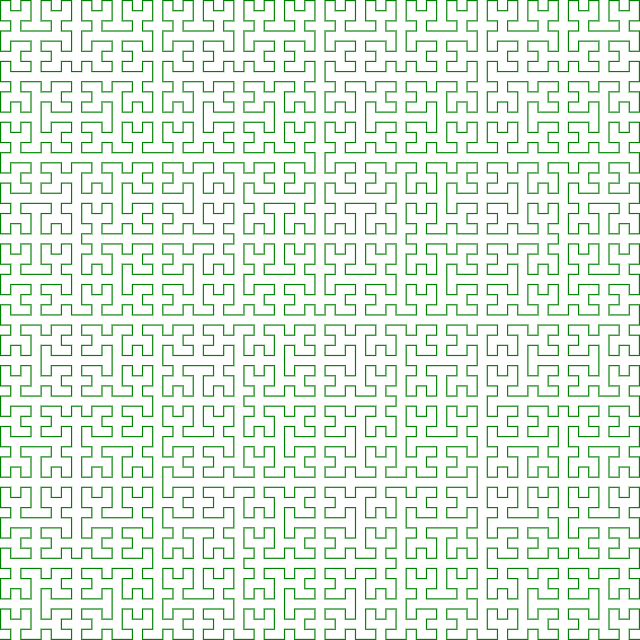
A three.js fragment shader for this pattern:

```glsl
// Thin green space-filling Hilbert curve on a white ground.
varying vec2 vUv;

const int ORDER = 6;              // levels of recursion
const float SIDE = 64.0;          // points per side, 2^ORDER
const float LINE_WIDTH = 0.0018;  // in canvas widths
const vec3 LINE_COLOR = vec3(0.0, 0.5, 0.0);
const vec3 GROUND_COLOR = vec3(1.0);

// Position along the curve of a lattice point, from 0 to SIDE * SIDE - 1.
float hilbertIndex(vec2 point) {
  float index = 0.0;
  float size = SIDE;
  for (int level = 0; level < ORDER; level++) {
    size *= 0.5;
    vec2 quadrant = step(size, point);
    point -= quadrant * size;
    index = index * 4.0 + mix(quadrant.y, 3.0 - quadrant.y, quadrant.x);
    // The lower quadrants are transposed, the right one also turned around.
    if (quadrant.y < 0.5) {
      if (quadrant.x > 0.5) point = size - 1.0 - point;
      point = point.yx;
    }
  }
  return index;
}

// Chebyshev distance to the segment from 0 to end, which gives square joins.
float segmentDistance(vec2 p, vec2 end) {
  vec2 offset = abs(p - end * clamp(dot(p, end), 0.0, 1.0));
  return max(offset.x, offset.y);
}

// Share of a pixel covered by a line at the given distance.
float lineCoverage(float dist, float halfWidth, float pixel) {
  float far = clamp(dist + 0.5 * pixel, -halfWidth, halfWidth);
  float near = clamp(dist - 0.5 * pixel, -halfWidth, halfWidth);
  return (far - near) / pixel;
}

void main() {
  // Lattice units, with the outermost lines kept inside the canvas.
  float scale = (SIDE - 1.0) / (1.0 - LINE_WIDTH);
  vec2 p = (vUv - 0.5 * LINE_WIDTH) * scale;
  vec2 node = clamp(floor(p + 0.5), 0.0, SIDE - 1.0);
  float nodeIndex = hilbertIndex(node);

  // Link the nearest node to the neighbours one step away along the curve.
  float dist = SIDE;
  vec2 direction = vec2(1.0, 0.0);
  for (int side = 0; side < 4; side++) {
    float gap = abs(hilbertIndex(node + direction) - nodeIndex);
    if (abs(gap - 1.0) < 0.5) {
      dist = min(dist, segmentDistance(p - node, direction));
    }
    direction = vec2(-direction.y, direction.x);
  }

  float pixel = max(fwidth(vUv.x), fwidth(vUv.y)) * scale;
  float ink = lineCoverage(dist, 0.5 * LINE_WIDTH * scale, pixel);
  gl_FragColor = vec4(mix(GROUND_COLOR, LINE_COLOR, ink), 1.0);
}
```
